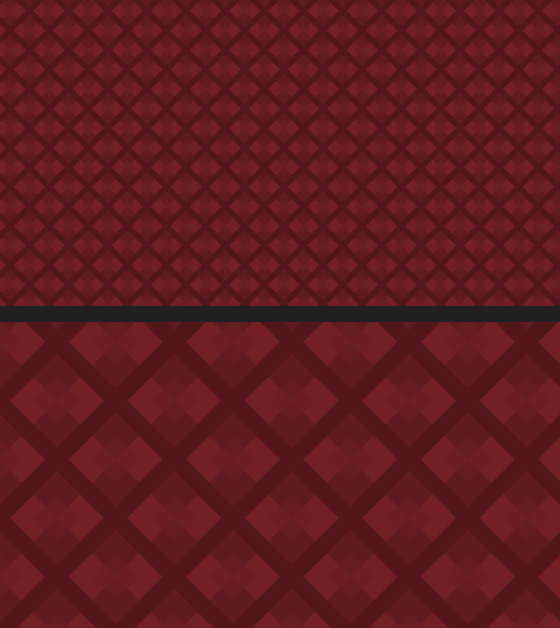
Top, the full canvas; bottom, a detail of the centre.
Give the GLSL for this pattern, as a Shadertoy shader.

```glsl
// Dark red diamond lattice: square cells turned 45 degrees, split into light
// side quarters and dark upper and lower quarters, with a softer inner diamond.
// Cells come from fract on diagonal axes; every edge is smoothed by pixel size.

const float PERIOD = 0.1279;               // tile width, in canvas heights
const vec2 ANCHOR = vec2(0.672, 0.581);    // centre of one diamond
const float DIAMOND_HALF = 0.4;            // half side, in cells; the rest is line
const float INNER_HALF = 0.2;              // half side of the inner diamond
const float INNER_CONTRAST = 0.35;         // quarter contrast inside it
const vec3 LINE_COLOR = vec3(0.322, 0.088, 0.104);
const vec3 LIGHT_RED = vec3(0.446, 0.127, 0.147);
const vec3 DARK_RED = vec3(0.378, 0.101, 0.133);

// Coverage of a centred square in cell space
float squareMask(vec2 cell, float halfSide, float blur) {
    vec2 a = abs(cell);
    return 1.0 - smoothstep(-blur, blur, max(a.x, a.y) - halfSide);
}

// +1 in the left and right quarters, -1 in the upper and lower ones
float quarterSign(vec2 cell, float blur) {
    vec2 side = clamp(cell / blur, -1.0, 1.0);
    return side.x * side.y;
}

void mainImage(out vec4 fragColor, in vec2 fragCoord) {
    // Diagonal lattice axes
    vec2 p = (fragCoord / iResolution.y - ANCHOR) / PERIOD;
    vec2 cell = fract(vec2(p.x + p.y, p.x - p.y) + 0.5) - 0.5;
    float blur = 1.0 / (PERIOD * iResolution.y);

    // Quartered diamond with a fainter core
    float inner = squareMask(cell, INNER_HALF, blur);
    float contrast = mix(1.0, INNER_CONTRAST, inner);
    float tone = 0.5 + 0.5 * quarterSign(cell, blur) * contrast;
    vec3 diamondColor = mix(DARK_RED, LIGHT_RED, tone);

    // Crossing lines between the diamonds
    float diamond = squareMask(cell, DIAMOND_HALF, blur);
    fragColor = vec4(mix(LINE_COLOR, diamondColor, diamond), 1.0);
}
```
